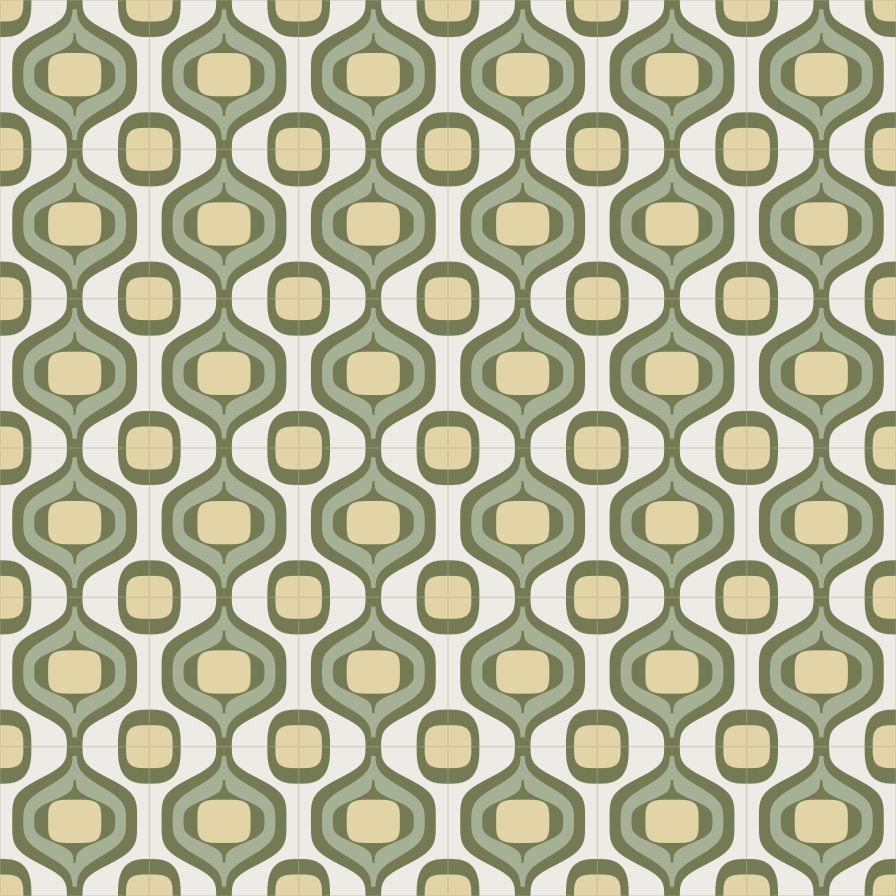
Give the GLSL for this pattern, as a Shadertoy shader.

```glsl
const float REPEATS = 6.0;
const vec3 IVORY = vec3(0.93, 0.92, 0.90);
const vec3 OLIVE = vec3(0.45, 0.48, 0.33);
const vec3 SAGE  = vec3(0.65, 0.69, 0.58);
const vec3 SAND  = vec3(0.89, 0.83, 0.66);
const vec3 GROUT = vec3(0.68, 0.68, 0.57);

// Coverage of a shape from its signed distance
float cover(float dist, float pixel) {
    return clamp(0.5 - dist / pixel, 0.0, 1.0);
}

// Bell-sided ogee: p is folded into the positive quadrant
float ogee(vec2 p, float halfWidth, float neck, float halfHeight, float spread, float power) {
    float t = p.y / spread;
    float bell = (halfWidth - neck) * exp(-pow(t, power));
    float slope = bell * power * pow(t, power - 1.0) / spread;
    float side = (p.x - neck - bell) / sqrt(1.0 + slope * slope);
    return max(side, p.y - halfHeight);
}

// Superellipse with approximate distance
float pebble(vec2 p, vec2 radius, float power) {
    vec2 q = pow(p / radius, vec2(power));
    return (pow(q.x + q.y, 1.0 / power) - 1.0) * min(radius.x, radius.y);
}

vec3 paint(vec3 base, vec3 ink, float dist, float pixel) {
    return mix(base, ink, cover(dist, pixel));
}

void mainImage(out vec4 fragColor, in vec2 fragCoord) {
    vec2 uv = fragCoord / iResolution.xy;
    float pixel = REPEATS / min(iResolution.x, iResolution.y);

    // Mirror each tile about its centre and about its corner
    vec2 centre = abs(fract(uv * REPEATS) - 0.5);
    vec2 corner = 0.5 - centre;

    // Nested ogees forming continuous columns
    vec3 color = IVORY;
    color = paint(color, OLIVE, ogee(centre, 0.418, 0.052, 1.0, 0.31, 4.3), pixel);
    color = paint(color, SAGE, ogee(centre, 0.344, 0.013, 0.4375, 0.26, 3.4), pixel);
    color = paint(color, OLIVE, ogee(centre, 0.271, 0.008, 0.276, 0.157, 3.6), pixel);
    color = paint(color, SAND, pebble(centre, vec2(0.178, 0.145), 4.0), pixel);

    // Ringed pebbles on the tile corners
    color = paint(color, OLIVE, pebble(corner, vec2(0.21, 0.248), 2.9), pixel);
    color = paint(color, SAND, pebble(corner, vec2(0.156, 0.144), 3.6), pixel);

    // Faint tile joints
    float joint = min(corner.x, corner.y) - 0.004;
    color = mix(color, GROUT, 0.5 * cover(joint, pixel));

    fragColor = vec4(color, 1.0);
}
```
